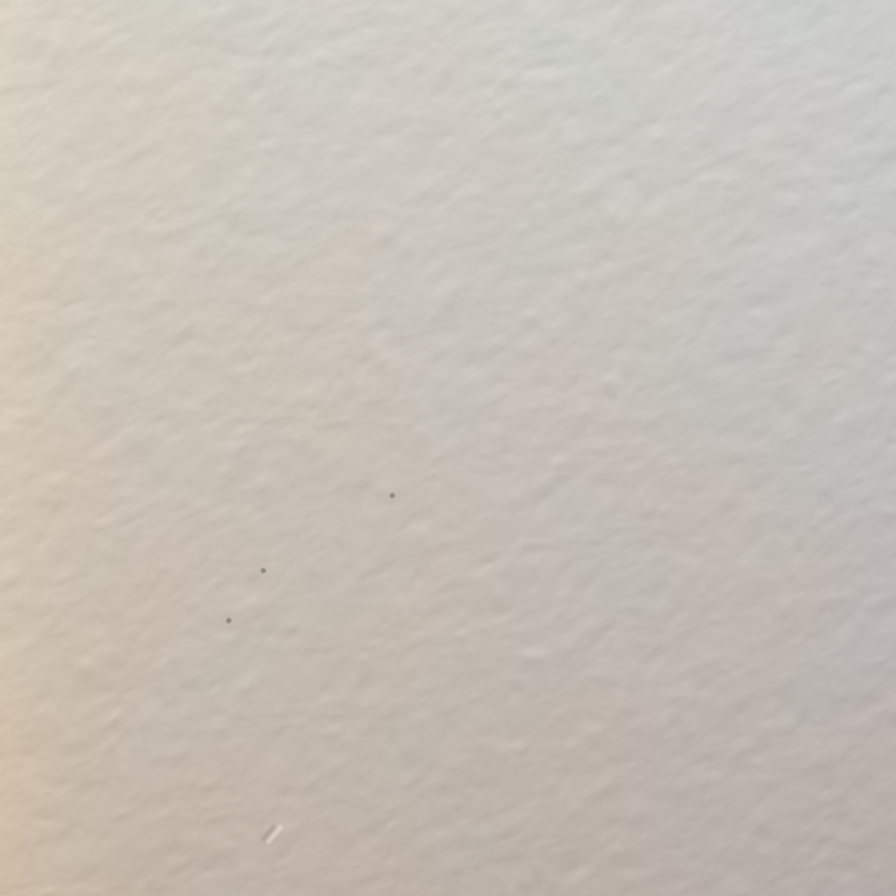
A WebGL 1 fragment shader for this texture:

```glsl
precision highp float;
uniform vec2 u_resolution;

vec3 hash3(vec2 p) {
  vec3 q = vec3(dot(p, vec2(127.1, 311.7)), dot(p, vec2(269.5, 183.3)), dot(p, vec2(419.2, 371.9)));
  return fract(sin(q) * 43758.5453);
}

// Lit slope of a field of soft bumps and dents, one per cell
float bumpSlope(vec2 p, vec2 light) {
  vec2 cell = floor(p);
  float slope = 0.0;
  for (int j = -1; j <= 1; j++) {
    for (int i = -1; i <= 1; i++) {
      vec2 neighbour = cell + vec2(float(i), float(j));
      vec3 rnd = hash3(neighbour);
      vec2 d = p - neighbour - rnd.xy;
      slope += (rnd.z * 2.0 - 1.0) * dot(d, light) * exp(-5.0 * dot(d, d));
    }
  }
  return slope;
}

// Plaster relief, stretched along a rising diagonal
float plasterRelief(vec2 uv) {
  vec2 p = vec2(dot(uv, vec2(0.85, 0.53)) * 0.72, dot(uv, vec2(-0.53, 0.85)));
  p += 0.004 * sin(p.yx * vec2(61.0, 47.0) + 3.0 * sin(p * 23.0));
  vec2 light = vec2(0.35, 0.94);
  return 0.035 * bumpSlope(p * 25.0 + 7.0, light)
       + 0.095 * bumpSlope(p * 50.0, light)
       + 0.065 * bumpSlope(p * 88.0 + 31.0, light)
       + 0.025 * bumpSlope(p * 160.0 + 59.0, light);
}

// Broad falloff of light, warm at the left and cool at the upper right
vec3 wallLight(vec2 uv) {
  vec3 lower = mix(vec3(0.77, 0.715, 0.655), vec3(0.71, 0.675, 0.66), uv.x);
  vec3 upper = mix(vec3(0.83, 0.81, 0.765), vec3(0.80, 0.805, 0.795), uv.x);
  vec3 warmEdge = vec3(0.04, 0.025, 0.0) * exp(-uv.x * 14.0) * (1.0 - 0.4 * uv.y);
  return mix(lower, upper, uv.y) + warmEdge;
}

// Faint drifting tint
vec3 tintMottle(vec2 uv) {
  float a = sin(uv.x * 19.0 + 2.0 * sin(uv.y * 13.0));
  float b = sin(uv.y * 23.0 - uv.x * 9.0 + 2.0 * sin(uv.x * 17.0 + 1.0));
  return 0.003 * (a * vec3(1.0, -0.3, -0.8) + b * vec3(-0.4, 0.5, 0.6));
}

float segmentDistance(vec2 p, vec2 a, vec2 b) {
  vec2 ab = b - a;
  return length(p - a - ab * clamp(dot(p - a, ab) / dot(ab, ab), 0.0, 1.0));
}

void main() {
  vec2 uv = gl_FragCoord.xy / u_resolution.y;
  vec2 screen = gl_FragCoord.xy / u_resolution;
  vec3 color = wallLight(screen) + tintMottle(uv) + plasterRelief(uv);

  // Tiny dark specks
  for (int i = 0; i < 3; i++) {
    vec3 rnd = hash3(vec2(float(i) + 4.0, 9.0));
    float d = length(uv - mix(vec2(0.07, 0.2), vec2(0.8, 0.7), rnd.xy));
    color *= 1.0 - 0.27 * (1.0 - smoothstep(0.0015, 0.0042, d));
  }

  // Raised nick: pale ridge with a shadow beside it
  float ridge = segmentDistance(uv, vec2(0.300, 0.061), vec2(0.313, 0.077));
  float shade = segmentDistance(uv, vec2(0.294, 0.063), vec2(0.305, 0.077));
  color -= 0.06 * (1.0 - smoothstep(0.0, 0.005, shade));
  color += 0.09 * (1.0 - smoothstep(0.0, 0.005, ridge));

  gl_FragColor = vec4(color, 1.0);
}
```
